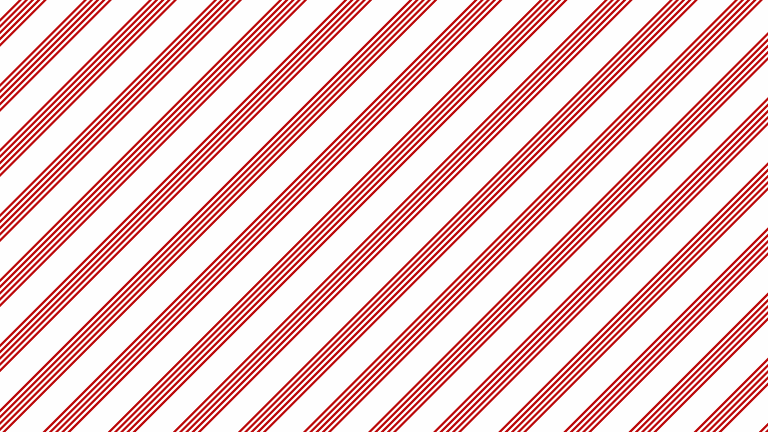
Write a Shadertoy shader that draws this pattern.

```glsl
// Diagonal candy stripes: bands of five thin red lines on white, rising to the
// right at 45 degrees. One diagonal coordinate is folded into a repeating band,
// then into its nearest line, whose distance is smoothed over about a pixel.

const float BAND_PERIOD = 0.1507;  // horizontal spacing, in canvas heights
const float LINE_PITCH = 0.0955;   // line spacing, in band periods
const float LINE_WIDTH = 0.0485;   // line thickness, in band periods

// Signed distance to the nearest red line, in canvas heights.
float bandLines(vec2 p) {
    // Fold the diagonal so that each band is centred on zero
    float across = fract((p.x - p.y) / BAND_PERIOD - 2.368) - 0.5;

    // Five lines sit at whole pitches from -2 to 2
    float line = clamp(floor(across / LINE_PITCH + 0.5), -2.0, 2.0);
    float fromEdge = abs(across - line * LINE_PITCH) - 0.5 * LINE_WIDTH;

    // Horizontal spacing to perpendicular distance
    return fromEdge * BAND_PERIOD * inversesqrt(2.0);
}

void mainImage(out vec4 fragColor, in vec2 fragCoord) {
    vec2 p = fragCoord / iResolution.y;
    float pixel = 1.0 / iResolution.y;

    // Linear edge coverage keeps the thin lines evenly weighted
    float ink = clamp(0.5 - bandLines(p) / (0.9 * pixel), 0.0, 1.0);

    vec3 paper = vec3(0.998);
    vec3 red = vec3(0.735, 0.03, 0.035);
    fragColor = vec4(mix(paper, red, ink), 1.0);
}
```
